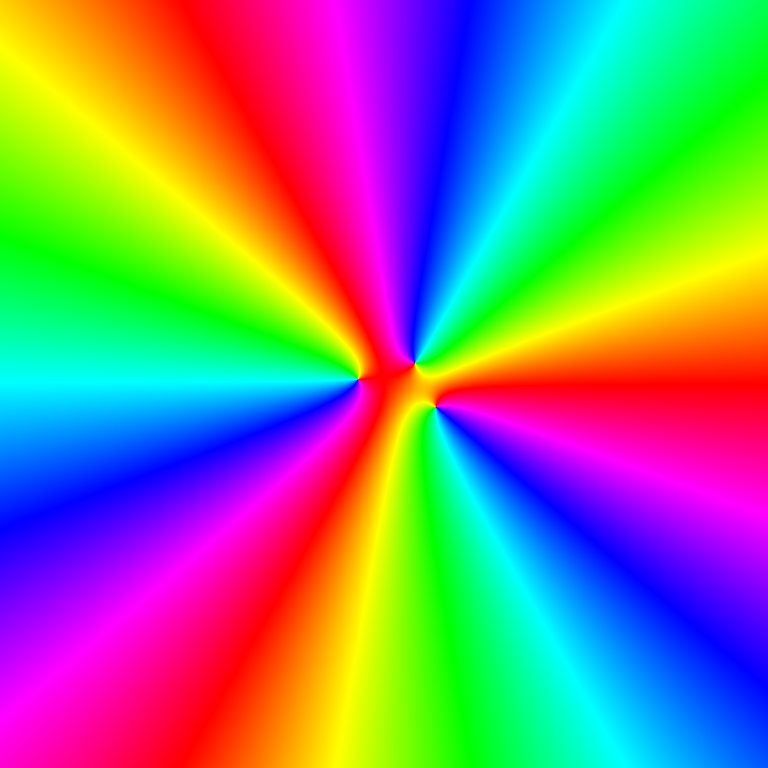
Write a Shadertoy shader that draws this background.

```glsl
// Phase portrait of a complex cubic polynomial with three simple zeros.
// The argument of f(z) selects a fully saturated hue, so each zero becomes
// a small colour wheel and the far field fans out into three rainbows.

const float TAU = 6.2831853;

vec2 complexMul(vec2 a, vec2 b) {
    return vec2(a.x * b.x - a.y * b.y, a.x * b.y + a.y * b.x);
}

// Cubic given by its three roots
vec2 cubic(vec2 z) {
    vec2 leftRoot = vec2(-0.0335, 0.0062);
    vec2 upperRoot = vec2(0.0404, 0.0272);
    vec2 lowerRoot = vec2(0.0677, -0.0303);
    return complexMul(complexMul(z - leftRoot, z - upperRoot), z - lowerRoot);
}

// Pure hue, piecewise linear in each channel
vec3 hueColor(float hue) {
    vec3 wheel = fract(hue + vec3(0.0, 2.0, 1.0) / 3.0);
    return clamp(abs(wheel * 6.0 - 3.0) - 1.0, 0.0, 1.0);
}

void mainImage(out vec4 fragColor, in vec2 fragCoord) {
    // Centred complex plane, one unit per canvas height
    vec2 z = (fragCoord - 0.5 * iResolution.xy) / iResolution.y;

    vec2 f = cubic(z);
    float phase = atan(f.y, f.x);
    fragColor = vec4(hueColor(phase / TAU), 1.0);
}
```
